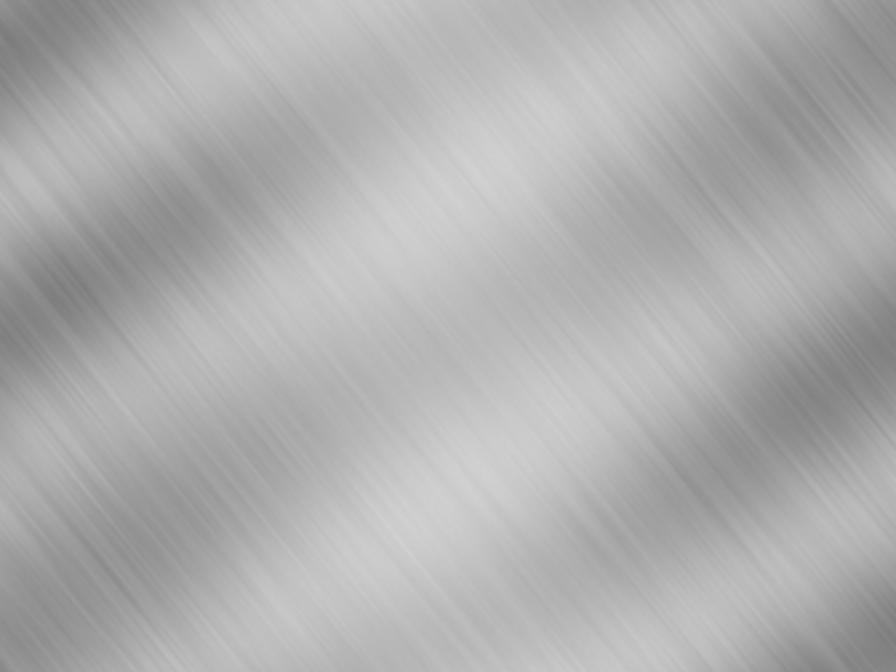
A Shadertoy shader for this texture:

```glsl
// Brushed steel: soft diagonal reflections crossed by fine slanted scratches.

const float TAU = 6.2831853;
const float BRUSH_ANGLE = -0.89;     // scratches fall to the right
const float BAND_SLOPE = 0.66;       // reflections rise to the right
const float BAND_PERIOD = 0.443;
const float BAND_CREST = 0.286;
const float SIDE_GREY = 0.607;
const float CENTRE_GREY = 0.763;

// Integer hash of a lattice cell, 0 to 1
float hash(vec2 cell) {
    uvec2 q = uvec2(ivec2(cell)) * uvec2(1597334673u, 3812015801u);
    uint n = (q.x ^ q.y) * 1597334673u;
    n = (n ^ (n >> 15)) * 2246822519u;
    n ^= n >> 13;
    return float(n >> 8) / 16777216.0;
}

// Smooth value noise, -1 to 1
float noise(vec2 p) {
    vec2 cell = floor(p);
    vec2 f = fract(p);
    f = f * f * (3.0 - 2.0 * f);
    float low = mix(hash(cell), hash(cell + vec2(1.0, 0.0)), f.x);
    float high = mix(hash(cell + vec2(0.0, 1.0)), hash(cell + 1.0), f.x);
    return 2.0 * mix(low, high, f.y) - 1.0;
}

vec2 rotate(vec2 p, float angle) {
    float c = cos(angle), s = sin(angle);
    return vec2(c * p.x + s * p.y, c * p.y - s * p.x);
}

// Layers of long thin streaks, finer layers being shorter
float scratches(vec2 p, float angle) {
    vec2 q = rotate(p, angle);
    vec2 density = vec2(2.5, 48.0);
    float sum = 0.0;
    float weight = 0.45;
    for (int i = 0; i < 4; i++) {
        sum += weight * noise(q * density + 37.0 * float(i));
        density *= vec2(1.45, 1.6);
        weight *= 1.22;
    }
    return sum;
}

// Repeating reflections, weaker near the middle diagonal and in the glow
float reflections(float across, float glow) {
    float wave = cos(TAU * (across - BAND_CREST) / BAND_PERIOD);
    float outer = smoothstep(0.0, 0.45, abs(across - 0.95));
    return wave * mix(mix(0.055, 0.105, outer), 0.042, glow);
}

void mainImage(out vec4 fragColor, in vec2 fragCoord) {
    vec2 p = fragCoord / iResolution.y;
    float aspect = iResolution.x / iResolution.y;

    // Broad upright glow
    float offset = (p.x - 0.51 * aspect) / 0.38;
    float glow = exp(-offset * offset);
    float grey = mix(SIDE_GREY, CENTRE_GREY, glow);

    // Reflections, gently bent
    float across = 1.0 - p.y + BAND_SLOPE * p.x + 0.015 * noise(p * 2.5);
    grey += reflections(across, glow);

    // Brushing and faint grain
    grey += scratches(p, BRUSH_ANGLE) * mix(0.022, 0.011, glow);
    grey += 0.004 * noise(p * 190.0);

    fragColor = vec4(vec3(grey), 1.0);
}
```
